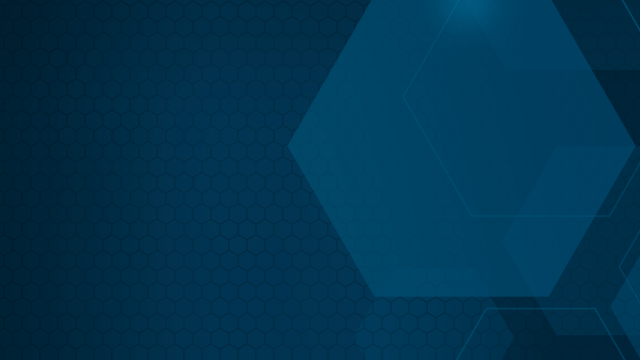
Give the GLSL for this background, as a Shadertoy shader.

```glsl
const vec3 EDGE_DARK = vec3(0.0, 0.130, 0.205);
const vec3 BACK_MID = vec3(0.003, 0.208, 0.325);
const vec3 BACK_RIGHT = vec3(0.0, 0.145, 0.230);
const vec3 PANEL_LEFT = vec3(0.0, 0.282, 0.412);
const vec3 PANEL_RIGHT = vec3(0.0, 0.243, 0.375);
const vec3 TINT = vec3(0.0, 0.310, 0.465);
const vec3 LINE_COLOR = vec3(0.0, 0.350, 0.500);
const vec3 GLOW_COLOR = vec3(0.005, 0.095, 0.115);

const vec2 GLOW_CENTER = vec2(1.296, 1.0);
const float GLOW_RADIUS = 0.085;
const float CELL_PITCH = 0.05;
const vec2 CELL_ORIGIN = vec2(0.661, 0.579);
const float CELL_LINE = 0.0016;
const float OUTLINE_WIDTH = 0.0022;

// Hexagons: center, apothem, opacity
const vec4 PANEL = vec4(1.282, 0.595, 0.419, 0.94);
const vec4 FILLS[4] = vec4[4](
    vec4(1.634, 1.206, 0.400, 0.20),
    vec4(1.697, 0.331, 0.262, 0.25),
    vec4(1.204, 0.0625, 0.194, 0.24),
    vec4(1.919, 0.148, 0.194, 0.42));
const vec4 OUTLINES[4] = vec4[4](
    vec4(1.502, 0.731, 0.331, 0.38),
    vec4(1.502, -0.118, 0.261, 0.48),
    vec4(1.944, 0.259, 0.194, 0.38),
    vec4(1.921, 1.056, 0.194, 0.38));

float hash(vec2 p) {
    return fract(sin(dot(p, vec2(127.1, 311.7))) * 43758.5453);
}

float noise(vec2 p) {
    vec2 i = floor(p), f = fract(p);
    f = f * f * (3.0 - 2.0 * f);
    return mix(mix(hash(i), hash(i + vec2(1, 0)), f.x),
               mix(hash(i + vec2(0, 1)), hash(i + vec2(1, 1)), f.x), f.y);
}

// Signed distance to a flat-topped hexagon
float hexagon(vec2 p, float apothem) {
    p = abs(p);
    return max(p.y, dot(p, vec2(0.866025, 0.5))) - apothem;
}

float coverage(float d, float pixel) {
    return 1.0 - smoothstep(-0.7 * pixel, 0.7 * pixel, d);
}

// Distance to the nearest wall of a pointy-topped honeycomb
float honeycomb(vec2 p) {
    vec2 period = vec2(1.0, 1.732051) * CELL_PITCH;
    vec2 a = mod(p + 0.5 * period, period) - 0.5 * period;
    vec2 b = mod(p, period) - 0.5 * period;
    vec2 cell = dot(a, a) < dot(b, b) ? a : b;
    return -hexagon(cell.yx, 0.5 * CELL_PITCH);
}

void mainImage(out vec4 fragColor, in vec2 fragCoord) {
    float pixel = 1.0 / iResolution.y;
    vec2 p = fragCoord * pixel;

    // Backdrop, darker at the sides and along the top
    vec3 color = mix(EDGE_DARK, BACK_MID, smoothstep(-0.12, 0.70, p.x));
    color = mix(color, BACK_RIGHT, smoothstep(0.95, 1.65, p.x));
    color *= 1.0 - 0.14 * smoothstep(0.65, 1.05, p.y);
    color *= 0.97 + 0.06 * noise(p * 4.0);

    // Large panel
    float panelMask = coverage(hexagon(p - PANEL.xy, PANEL.z), pixel);
    float across = smoothstep(0.85, 1.75, p.x + 0.25 * (p.y - 0.5));
    color = mix(color, mix(PANEL_LEFT, PANEL_RIGHT, across), PANEL.w * panelMask);

    // Translucent hexagons
    for (int i = 0; i < FILLS.length(); i++) {
        vec4 h = FILLS[i];
        color = mix(color, TINT, h.w * coverage(hexagon(p - h.xy, h.z), pixel));
    }

    // Honeycomb with uneven strength
    float wall = coverage(honeycomb(p - CELL_ORIGIN) - CELL_LINE, pixel);
    float strength = mix(0.20, 0.045, panelMask) * mix(0.55, 1.1, noise(p * 6.0 + 9.0));
    strength *= 1.0 - 0.5 * smoothstep(1.2, 1.6, p.x);
    color *= 1.0 - strength * wall;

    // Thin outlines
    for (int i = 0; i < OUTLINES.length(); i++) {
        vec4 h = OUTLINES[i];
        float d = abs(hexagon(p - h.xy, h.z)) - OUTLINE_WIDTH;
        color = mix(color, LINE_COLOR, h.w * coverage(d, pixel));
    }

    // Soft light at the top
    vec2 g = (p - GLOW_CENTER) / GLOW_RADIUS;
    color += GLOW_COLOR * exp(-dot(g, g));

    fragColor = vec4(color, 1.0);
}
```
